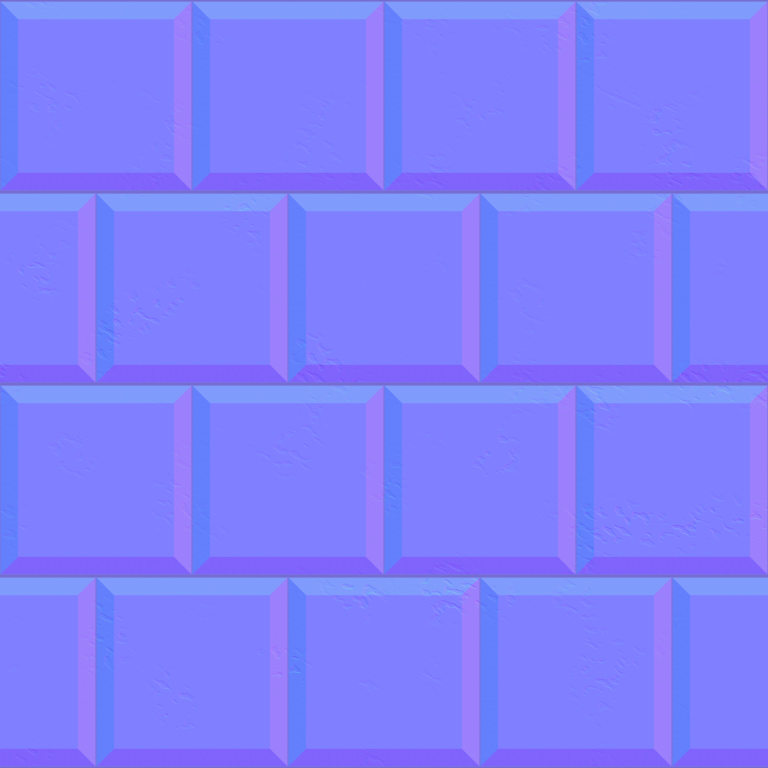
A Shadertoy shader for this texture map:

```glsl
// Tangent-space normal map of bevelled wall tiles laid in running bond.
// Mitred edges come from the distance to each tile side; faint chipped wear
// is the slope of a height field built from wrapping gradient noise.

const vec2 TILES = vec2(4.0);             // repeats across and down, rows even
const vec2 HALF_GAP = vec2(0.003, 0.009); // half joint width, in tiles
const float BEVEL_WIDTH = 0.091;          // in tiles
const float BEVEL_SLOPE = 0.222;
const vec3 GROUT_COLOR = vec3(0.48, 0.45, 0.86);
const vec3 SEAM_COLOR = vec3(0.43, 0.41, 0.77);
const float PATCH_COUNT = 11.0;           // wear patches across the canvas
const float CHIP_PERIOD = 24.0;
const float GRAIN_PERIOD = 170.0;
const float CHIP_HEIGHT = 0.00032;
const float GRAIN_HEIGHT = 0.000025;
const float SAMPLE_STEP = 0.001;          // spacing for the height slope

float hash(vec2 p) {
    vec3 q = fract(p.xyx * vec3(0.1031, 0.1030, 0.0973));
    q += dot(q, q.yzx + 33.33);
    return fract((q.x + q.y) * q.z);
}

vec2 latticeGradient(vec2 cell, float period) {
    float angle = 6.28318 * hash(mod(cell, period) + 7.0);
    return vec2(cos(angle), sin(angle));
}

// Gradient noise that repeats after a whole number of cells.
float wrapNoise(vec2 p, float period) {
    vec2 i = floor(p);
    vec2 f = p - i;
    vec2 u = f * f * f * (f * (f * 6.0 - 15.0) + 10.0);
    vec2 e = vec2(1.0, 0.0);
    float a = dot(latticeGradient(i, period), f);
    float b = dot(latticeGradient(i + e.xy, period), f - e.xy);
    float c = dot(latticeGradient(i + e.yx, period), f - e.yx);
    float d = dot(latticeGradient(i + e.xx, period), f - e.xx);
    return mix(mix(a, b, u.x), mix(c, d, u.x), u.y);
}

// Shallow slanted chips gathered in patches, over a very fine grain.
float wearHeight(vec2 uv) {
    float region = wrapNoise(uv * PATCH_COUNT, PATCH_COUNT);
    float worn = smoothstep(0.05, 0.40, region);
    // Whole-number skew keeps the stretched noise periodic.
    vec2 slant = CHIP_PERIOD * vec2(2.0 * uv.x + 4.0 * uv.y, 2.0 * uv.x - uv.y);
    float chips = wrapNoise(slant, CHIP_PERIOD)
                + 0.5 * wrapNoise(slant * 2.0, CHIP_PERIOD * 2.0);
    float grain = wrapNoise(uv * GRAIN_PERIOD, GRAIN_PERIOD);
    return GRAIN_HEIGHT * grain
         - CHIP_HEIGHT * worn * smoothstep(0.08, 0.45, chips);
}

vec2 wearSlope(vec2 uv) {
    float h = wearHeight(uv);
    float hx = wearHeight(uv + vec2(SAMPLE_STEP, 0.0));
    float hy = wearHeight(uv + vec2(0.0, SAMPLE_STEP));
    return (vec2(h) - vec2(hx, hy)) / SAMPLE_STEP;
}

// Antialiased step at zero.
float coverage(float signedDistance, float pixel) {
    return clamp(signedDistance / pixel + 0.5, 0.0, 1.0);
}

void mainImage(out vec4 fragColor, in vec2 fragCoord) {
    vec2 uv = fragCoord / iResolution.xy;
    float pixel = TILES.y / iResolution.y;

    // Running bond: every other row slides by half a tile.
    vec2 grid = uv * TILES;
    grid.x += 0.5 * (1.0 - mod(floor(grid.y), 2.0));
    vec2 tile = mod(floor(grid), TILES);
    vec2 local = fract(grid) - 0.5;

    // Distance inward from the nearest side.
    vec2 inset = 0.5 - HALF_GAP - abs(local);
    float depth = min(inset.x, inset.y);

    // Four sloped faces meeting at mitred corners.
    float sideFace = coverage(inset.y - inset.x, pixel * 1.414);
    vec2 facing = sign(local) * vec2(sideFace, 1.0 - sideFace);
    float bevel = coverage(BEVEL_WIDTH - depth, pixel);
    vec2 slope = facing * bevel * BEVEL_SLOPE;

    // Each tile is worn to a different degree.
    float wearAmount = mix(0.35, 1.0, hash(tile + 19.0));
    slope += wearSlope(uv) * wearAmount;

    vec3 normal = normalize(vec3(slope, 1.0));
    vec3 color = normal * 0.5 + 0.5;

    // Joint with a darker core.
    float core = smoothstep(0.004, 0.009, -depth);
    vec3 joint = mix(GROUT_COLOR, SEAM_COLOR, core);
    color = mix(color, joint, coverage(-depth, pixel));

    fragColor = vec4(color, 1.0);
}
```
